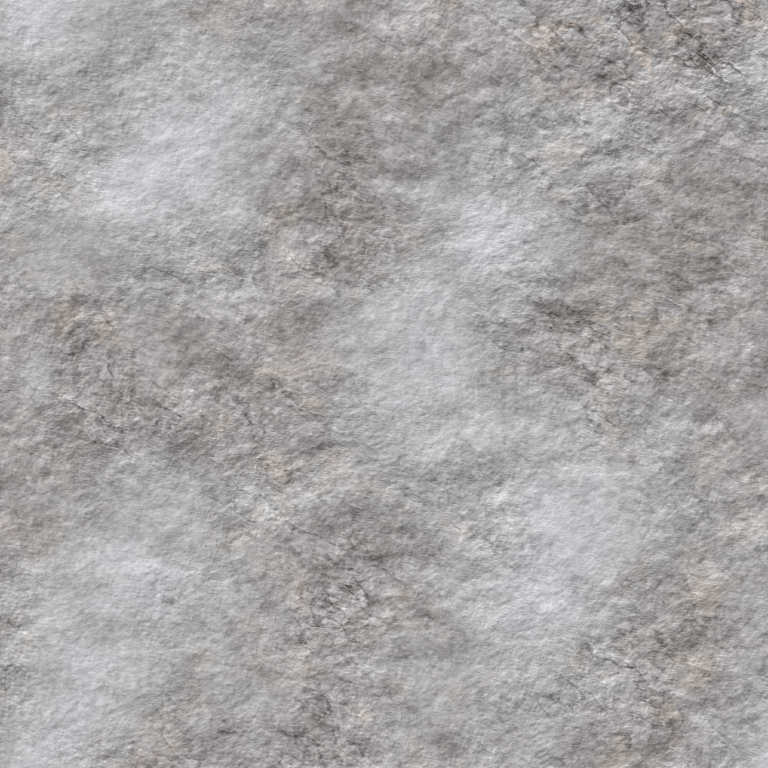
Reproduce this texture procedurally as a three.js fragment shader.

```glsl
varying vec2 vUv;

const vec3 ROCK_DARK = vec3(0.545, 0.535, 0.530);
const vec3 ROCK_LIGHT = vec3(0.685, 0.677, 0.675);
const vec3 FROST = vec3(0.800, 0.802, 0.818);
const vec3 SAND = vec3(0.75, 0.695, 0.65);
const vec2 PATCH_A = vec2(0.215, 0.775);
const vec2 PATCH_B = vec2(0.640, 0.710);
const vec2 PATCH_C = vec2(0.545, 0.475);
const vec2 ROUGH_SPOT = vec2(0.370, 0.430);
const vec2 PATCH_AXIS = vec2(0.50, 0.866);
const vec2 PATCH_RADII = vec2(0.175, 0.115);
const vec2 LIGHT_STEP = vec2(-0.0011, 0.0018);
const float RELIEF_SMOOTH = 1.5;
const float RELIEF_ROUGH = 3.0;
const float CRACK_DEPTH = 0.17;
const float GRAIN_SCALE = 250.0;
const float GRAIN_STRENGTH = 0.07;

float hash(vec2 p) {
  return fract(sin(dot(p, vec2(127.1, 311.7))) * 43758.5453);
}

float noise(vec2 p) {
  vec2 cell = floor(p);
  vec2 f = fract(p);
  f = f * f * f * (f * (f * 6.0 - 15.0) + 10.0);
  float low = mix(hash(cell), hash(cell + vec2(1.0, 0.0)), f.x);
  float high = mix(hash(cell + vec2(0.0, 1.0)), hash(cell + vec2(1.0, 1.0)), f.x);
  return mix(low, high, f.y);
}

// Layered noise, normalised to 0..1 and turned at each octave
float fbm(vec2 p, float persistence) {
  float sum = 0.0;
  float total = 0.0;
  float amplitude = 1.0;
  for (int i = 0; i < 6; i++) {
    sum += amplitude * noise(p);
    total += amplitude;
    amplitude *= persistence;
    p = mat2(1.6, 1.2, -1.2, 1.6) * p + 17.3;
  }
  return sum / total;
}

// Soft oval spot, repeated on a lattice staggered by half the canvas
float softSpot(vec2 p, vec2 center, vec2 radii) {
  vec2 sideAxis = vec2(PATCH_AXIS.y, -PATCH_AXIS.x);
  float spot = 0.0;
  for (int i = 0; i < 2; i++) {
    vec2 d = fract(p - center + 0.5 * float(i)) - 0.5;
    vec2 q = vec2(dot(d, PATCH_AXIS), dot(d, sideAxis)) / radii;
    spot += exp(-dot(q, q));
  }
  return spot;
}

float height(vec2 p) {
  return fbm(p * vec2(13.0, 17.0), 0.60);
}

// Short chipped ledges falling to the right: dark fissure with a pale lip
float ledge(vec2 p, float scale, float width) {
  vec2 q = vec2(p.x * 0.75, p.y * 1.2 + p.x * 0.5) * scale;
  float level = fbm(q + scale, 0.5) - 0.5;
  float fissure = exp(-pow(level / width, 2.0));
  float lip = exp(-pow((level - 2.2 * width) / width, 2.0));
  float broken = smoothstep(0.46, 0.70, noise(q * 1.7 + 41.0));
  return (0.5 * lip - fissure) * broken;
}

void main() {
  vec2 p = vUv;
  vec2 wobble = vec2(fbm(p * 5.0 + 3.0, 0.5), fbm(p * 5.0 + 29.0, 0.5)) - 0.5;
  vec2 warped = p + 0.08 * wobble;

  // Pale frosted patches and rough broken ground
  float cloud = fbm(p * vec2(6.0, 9.0) + 61.0, 0.6) - 0.5;
  float frost = softSpot(warped, PATCH_A, PATCH_RADII)
    + 0.80 * softSpot(warped, PATCH_B, PATCH_RADII)
    + 0.80 * softSpot(warped, PATCH_C, PATCH_RADII * 0.7);
  frost = clamp(0.88 * frost + 0.55 * cloud, 0.0, 1.0);
  float rough = softSpot(warped, ROUGH_SPOT, vec2(0.12));
  rough = clamp(0.45 + 0.45 * rough - 0.5 * frost + 0.9 * (noise(p * 9.0 + 9.0) - 0.5), 0.0, 1.0);

  // Mottled stone tone
  float mottle = fbm(p * vec2(24.0, 32.0) + 83.0, 0.68);
  float tone = smoothstep(0.15, 0.85, mottle + 0.35 * cloud - 0.06 * rough + 0.05);
  vec3 color = mix(ROCK_DARK, ROCK_LIGHT, tone);
  float sand = smoothstep(0.58, 0.72, fbm(warped * vec2(24.0, 28.0) + 7.0, 0.55));
  color = mix(color, SAND, sand * (0.10 + 0.55 * rough) * (1.0 - frost));
  float wisps = fbm(warped * vec2(16.0, 24.0) + 5.0, 0.6) - 0.5;
  color = mix(color, FROST, clamp(frost * (0.9 + 0.9 * wisps), 0.0, 1.0));

  // Relief lit from the upper left
  vec2 ground = p + 0.04 * wobble;
  float slope = height(ground) - height(ground + LIGHT_STEP);
  color += slope * mix(RELIEF_SMOOTH, RELIEF_ROUGH, rough);

  // Ledges at three sizes, then fine grain
  float ledges = 0.7 * ledge(warped, 11.0, 0.016)
    + 0.9 * ledge(p, 22.0, 0.030) + 0.7 * ledge(p, 38.0, 0.045);
  color += CRACK_DEPTH * ledges * (0.15 + 0.85 * rough) * (1.0 - 0.6 * frost);
  float grain = noise(p * GRAIN_SCALE) + noise(p.yx * GRAIN_SCALE * 0.53 + 13.0) - 1.0;
  color += GRAIN_STRENGTH * grain * (1.0 - 0.4 * frost);

  gl_FragColor = vec4(clamp(color, 0.0, 1.0), 1.0);
}
```
